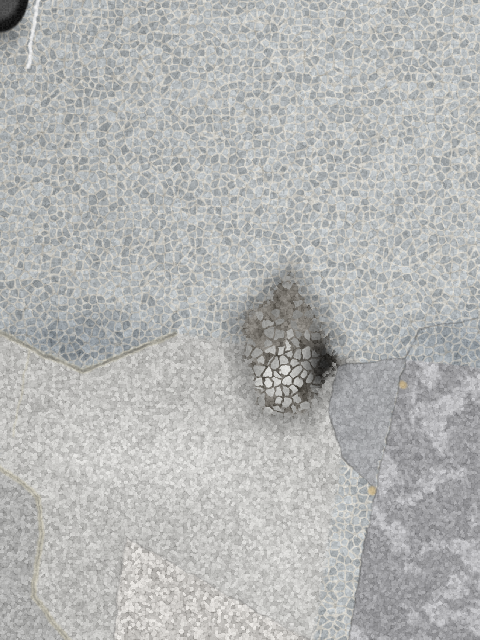
Reproduce this texture procedurally as a Shadertoy shader.

```glsl
// Worn asphalt seen from above: coarse stones, repaired patches, cracks and a pothole.
// Outlines are polygon distances bent by layered sines; stones, grain and rubble
// are cellular noise at several scales. Units: canvas height = 1.

const int N = 6;

vec2 hash2(vec2 c) {
    vec3 h = fract(c.xyx * vec3(.1031, .1030, .0973));
    h += dot(h, h.yzx + 33.33);
    return fract((h.xx + h.yz) * h.zy);
}

// Layered sines, about -1 to 1
float waves(vec2 p) {
    float sum = 0., amp = .5;
    for (int i = 0; i < 4; i++) {
        sum += amp * sin(p.x + 1.7 * sin(p.y)) * cos(.6 * p.y - .4 * p.x);
        p = mat2(1.5, 1.2, -1.2, 1.5) * p + 2.3;
        amp *= .65;
    }
    return sum;
}

// Cellular noise: x = gap to the border, y = distance to the centre, z = cell tone
vec3 cells(vec2 p) {
    vec2 base = floor(p), nearest = base;
    float d1 = 9., d2 = 9.;
    for (int k = 0; k < 9; k++) {
        vec2 c = base + vec2(k % 3 - 1, k / 3 - 1);
        float d = length(c + .1 + .8 * hash2(c) - p);
        if (d < d1) { d2 = d1; d1 = d; nearest = c; }
        else d2 = min(d2, d);
    }
    return vec3(d2 - d1, d1, hash2(nearest + 71.).x);
}

float segment(vec2 p, vec2 a, vec2 b) {
    vec2 e = b - a;
    return length(p - a - e * clamp(dot(p - a, e) / dot(e, e), 0., 1.));
}

// x = distance to the first edges (crack), y = signed distance to the closed shape
vec2 outline(vec2 p, int edges, vec2 v[N]) {
    float crack = 9., d = 9., side = 1.;
    for (int i = 0; i < N; i++) {
        vec2 a = v[i], b = v[(i + 1) % N];
        float l = segment(p, a, b);
        d = min(d, l);
        if (i < edges) crack = min(crack, l);
        if ((a.y > p.y) != (b.y > p.y) && p.x < mix(a.x, b.x, (p.y - a.y) / (b.y - a.y))) side = -side;
    }
    return vec2(crack, side * d);
}

float inside(float d, float soft) { return 1. - smoothstep(-soft, soft, d); }

float glow(vec2 p, vec2 centre, vec2 size) {
    vec2 q = (p - centre) / size;
    return exp(-dot(q, q));
}

void mainImage(out vec4 fragColor, in vec2 fragCoord) {
    vec2 p = fragCoord / iResolution.y;
    float px = 1. / iResolution.y;
    vec2 q = p + .003 * vec2(waves(p * 75.), waves(p.yx * 83. + 4.));

    // Outlines of the repairs and the hole
    vec2 lower = outline(q, 3, vec2[N](vec2(-.03, .498), vec2(.065, .446), vec2(.13, .421),
        vec2(.273, .479), vec2(.56, .44), vec2(.25, -1.5)));
    vec2 right = outline(q, 3, vec2[N](vec2(.544, -.02), vec2(.562, .11), vec2(.586, .232),
        vec2(.633, .438), vec2(.8, .42), vec2(.8, -.02)));
    vec2 wedge = outline(q, 5, vec2[N](vec2(.632, .44), vec2(.573, .434), vec2(.527, .43),
        vec2(.514, .36), vec2(.535, .285), vec2(.584, .237)));
    vec2 pale = outline(q, 4, vec2[N](vec2(.176, -.02), vec2(.183, .07), vec2(.198, .16),
        vec2(.325, .089), vec2(.5, -.01), vec2(.5, -.02)));
    vec2 corner = outline(q, 4, vec2[N](vec2(-.02, .285), vec2(.059, .225), vec2(.065, .167),
        vec2(.052, .069), vec2(.12, -.02), vec2(-.02, -.03)));
    vec2 hole = outline(q, 0, vec2[N](vec2(.453, .567), vec2(.375, .497), vec2(.408, .358),
        vec2(.475, .353), vec2(.527, .436), vec2(.494, .505)));
    vec2 bend = vec2(.657, .486);
    float ridge = min(segment(q, vec2(.632, .44), bend), segment(q, bend, vec2(.78, .508)));

    // Coarse stones above, fine grain below
    vec3 stone = cells(p * 78. + .4 * waves(p * 30.));
    vec3 grain = cells(p * 185.);
    float grit = .15 * (grain.z - .5) - .1 * smoothstep(.5, .9, grain.y) + .025;
    float mortar = 1. - smoothstep(.05, .3, stone.x);
    vec3 col = mix(vec3(.65, .67, .68) + .13 * (stone.z - .5), vec3(.8, .785, .75), mortar * .85);
    col += .045 * smoothstep(0., .5, p.x) - .02 - .16 * smoothstep(.62, .95, stone.y) * stone.z + grit * .65;
    col -= vec3(.11, .1, .085) * (glow(p, vec2(.12, .465), vec2(.15, .045)) + glow(p, vec2(.73, .46), vec2(.12, .05)));

    // Patches of different age
    vec3 fine = vec3(.725, .723, .713) + .025 * waves(p * 24.) + grit;
    fine += .07 * glow(p, vec2(.25, .28), vec2(.2, .07)) + .045 * glow(p, vec2(.45, .12), vec2(.12, .13));
    col = mix(col, fine, inside(lower.y, .006));
    float worn = smoothstep(.05, .4, waves(p * 42.) + .5 * (p.x - .62));
    col = mix(col, vec3(.59, .59, .6) + .12 * worn + grit * .9, inside(right.y, px));
    col = mix(col, vec3(.635, .64, .65) + grit * .7, inside(wedge.y, px));
    col = mix(col, vec3(.76, .75, .735) + grit * 1.5, inside(pale.y, .003));
    col = mix(col, vec3(.66, .66, .655) + grit, inside(corner.y, .003));

    // Pale lips and dark broken cracks
    float broken = .6 + .4 * waves(p * 55.);
    float lip = min(min(lower.x, corner.x) - .004, segment(q, vec2(.046, .455), vec2(.02, .32)) - .001);
    col = mix(col, vec3(.8, .77, .66), .5 * inside(lip, .003));
    float crack = min(min(lower.x - .001, wedge.x), min(right.x, ridge));
    col = mix(col, vec3(.34), .75 * broken * inside(crack - .0012, .0016));
    col = mix(col, vec3(.43), .6 * broken * inside(min(pale.x, corner.x) - .001, .0018));

    // Pothole: soil, deep shade at the right, pale rubble in the middle
    col *= .78 + .22 * smoothstep(0., .045, hole.y);
    vec3 rubble = cells(p * 68. + .3 * waves(p * 90.));
    float heap = glow(p, vec2(.445, .415), vec2(.055, .065));
    vec3 soil = vec3(.47, .455, .43) + .9 * grit + .12 * waves(p * 60.) - .1 * heap;
    vec3 rock = vec3(.5, .5, .49) + .3 * heap + .25 * (rubble.z - .5);
    vec3 pit = mix(soil, rock, smoothstep(.08, .28, rubble.x) * step(.5 - .45 * heap, rubble.z));
    pit *= 1. - .72 * glow(p, vec2(.507, .428), vec2(.027, .048));
    col = mix(col, pit, inside(hole.y + .012 * (grain.z - .5), .009));

    // Ochre chips, white paint and the tyre in the corner
    float chip = min(length(q - vec2(.631, .398)), length(q - vec2(.58, .234)));
    col = mix(col, vec3(.79, .7, .52), .8 * inside(chip - .006, .003));
    col = mix(col, vec3(.95), .9 * inside(segment(q, vec2(.06, 1.01), vec2(.045, .895)) - .0025, .0018));
    col *= 1. - .45 * glow(p, vec2(0, .965), vec2(.03, .035));
    float tyre = length((p - vec2(0, 1.01)) / vec2(.045, .06)) - 1.;
    col = mix(col, mix(vec3(.31), vec3(.09), smoothstep(-.45, -.2, tyre)), inside(tyre, .05));

    col += .07 * (hash2(floor(p * 420.)).x - .5);
    fragColor = vec4(clamp(col, 0., 1.), 1.);
}
```
